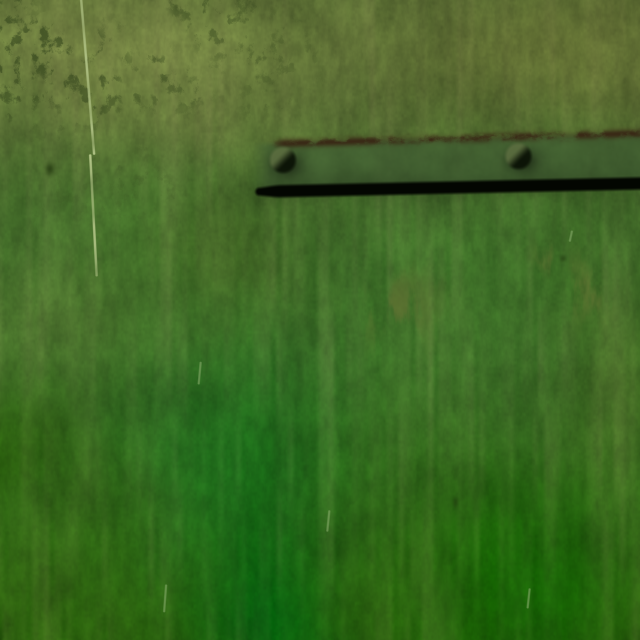
Write a Shadertoy shader that draws this texture.

```glsl
// Weathered green painted metal with a bolted rail, its shadow and scratches.

float hash(vec2 p) {
    vec3 q = fract(vec3(p.xyx) * 0.1031);
    q += dot(q, q.yzx + 33.33);
    return fract((q.x + q.y) * q.z);
}

float noise(vec2 p) {
    vec2 i = floor(p), f = fract(p);
    f = f * f * (3.0 - 2.0 * f);
    return mix(mix(hash(i), hash(i + vec2(1, 0)), f.x),
               mix(hash(i + vec2(0, 1)), hash(i + vec2(1, 1)), f.x), f.y);
}

float fbm(vec2 p) {
    float sum = 0.0, amp = 0.5;
    for (int i = 0; i < 5; i++) {
        sum += amp * noise(p);
        p = mat2(1.6, 1.2, -1.2, 1.6) * p + 7.3;
        amp *= 0.5;
    }
    return sum;
}

float blob(vec2 p, vec2 center, vec2 size) {
    vec2 d = (p - center) / size;
    return exp(-dot(d, d));
}

float segment(vec2 p, vec2 a, vec2 b) {
    vec2 ab = b - a;
    return length(p - a - ab * clamp(dot(p - a, ab) / dot(ab, ab), 0.0, 1.0));
}

// Broad, soft colour fields of the paint
vec3 paint(vec2 p) {
    vec2 q = p + 0.09 * (vec2(fbm(p * 6.0), fbm(p * 6.0 + 31.0)) - 0.5);
    vec3 col = mix(vec3(0.18, 0.375, 0.06), vec3(0.25, 0.43, 0.16), smoothstep(0.0, 0.48, q.y));
    col = mix(col, vec3(0.35, 0.43, 0.2), smoothstep(0.55, 0.95, q.y));
    col = mix(col, vec3(0.33, 0.45, 0.19), 0.6 * blob(q, vec2(0.08, 0.5), vec2(0.22, 0.13)));
    col = mix(col, vec3(0.29, 0.38, 0.14), 0.5 * blob(q, vec2(0.36, 0.6), vec2(0.12, 0.1)));
    col = mix(col, vec3(0.47, 0.52, 0.27), 0.8 * blob(q, vec2(0.2, 0.93), vec2(0.3, 0.15)));
    col = mix(col, vec3(0.38, 0.41, 0.19), 0.6 * blob(q, vec2(0.88, 0.92), vec2(0.25, 0.13)));
    col = mix(col, vec3(0.11, 0.42, 0.11), 0.75 * blob(q, vec2(0.38, 0.28), vec2(0.17, 0.2)));
    col = mix(col, vec3(0.03, 0.38, 0.06), 0.9 * blob(q, vec2(0.42, 0.03), vec2(0.09, 0.17)));
    col = mix(col, vec3(0.07, 0.37, 0.01), 0.8 * blob(q, vec2(0.82, 0.09), vec2(0.16, 0.17)));
    col = mix(col, vec3(0.15, 0.36, 0.03), 0.7 * blob(q, vec2(0.0, 0.3), vec2(0.13, 0.1)));
    return mix(col, vec3(0.29, 0.41, 0.14), 0.5 * blob(q, vec2(0.97, 0.4), vec2(0.09, 0.18)));
}

// Mottling, fine grain, rubbed vertical streaks and worn patches
vec3 weather(vec3 col, vec2 p) {
    float streak = noise(vec2(p.x * 110.0, p.y * 7.0)) * noise(vec2(p.x * 43.0, p.y * 4.0 + 9.0));
    float fine = fbm(vec2(p.x * 90.0, p.y * 38.0)) - 0.48;
    float top = smoothstep(0.55, 0.95, p.y);
    col *= 1.0 + 0.3 * (fbm(p * 13.0) - 0.48) + 0.25 * fine + 0.06 * (noise(p * 210.0) - 0.5);
    col += vec3(0.12, 0.08, 0.08) * (streak - 0.25) * (1.0 - 0.6 * top);

    float specks = smoothstep(0.53, 0.72, fbm(p * vec2(75.0, 65.0)));
    specks *= top * smoothstep(0.75, 0.1, p.x) * smoothstep(0.25, 0.6, fbm(p * 9.0 + 4.0));
    col = mix(col, vec3(0.2, 0.27, 0.11), 0.65 * specks);

    float worn = blob(p, vec2(0.62, 0.52), vec2(0.06, 0.06))
               + blob(p, vec2(0.853, 0.597), vec2(0.018, 0.025))
               + blob(p, vec2(0.92, 0.55), vec2(0.045, 0.05));
    worn *= smoothstep(0.38, 0.65, fbm(vec2(p.x * 40.0, p.y * 13.0)));
    return mix(col, vec3(0.42, 0.46, 0.21), 0.6 * worn);
}

vec3 scratches(vec3 col, vec2 p) {
    // Long broken scratch at upper left
    float d = min(segment(p, vec2(0.126, 1.01), vec2(0.147, 0.76)),
                  segment(p, vec2(0.141, 0.757), vec2(0.151, 0.57)));
    float wear = 0.55 + 0.45 * noise(vec2(3.0, p.y * 45.0));
    col = mix(col, vec3(0.7, 0.77, 0.53), wear * smoothstep(0.0032, 0.0006, d));

    // Short nicks: position and length
    vec3 nicks[5] = vec3[5](vec3(0.312, 0.417, 0.016), vec3(0.513, 0.186, 0.015),
        vec3(0.258, 0.065, 0.02), vec3(0.826, 0.065, 0.014), vec3(0.892, 0.631, 0.007));
    for (int i = 0; i < 5; i++) {
        vec2 reach = vec2(0.0015, nicks[i].z);
        float nick = smoothstep(0.003, 0.0003, segment(p, nicks[i].xy - reach, nicks[i].xy + reach));
        col = mix(col, vec3(0.5, 0.65, 0.39), 0.65 * nick);
    }
    float pits = blob(p, vec2(0.078, 0.736), vec2(0.007, 0.01))
               + 0.7 * blob(p, vec2(0.88, 0.596), vec2(0.005))
               + 0.6 * blob(p, vec2(0.712, 0.215), vec2(0.004, 0.008));
    return mix(col, vec3(0.12, 0.2, 0.05), 0.7 * pits);
}

vec3 rail(vec3 col, vec2 p) {
    float low = 0.7005 + 0.0215 * (p.x - 0.4);
    float high = 0.776 + 0.028 * (p.x - 0.443);
    float along = smoothstep(0.385, 0.43, p.x);
    float face = along * smoothstep(low, low + 0.008, p.y) * smoothstep(high + 0.006, high - 0.006, p.y);
    vec3 metal = vec3(0.25, 0.365, 0.19) * (0.86 + 0.3 * fbm(p * 28.0));
    col = mix(col, metal, 0.85 * face);

    // Rusty upper lip
    float rust = smoothstep(0.32, 0.62, fbm(vec2(p.x * 45.0, p.y * 65.0)));
    float lip = exp(-pow((p.y - high) / 0.007, 2.0)) * smoothstep(0.41, 0.45, p.x);
    col = mix(col, vec3(0.22, 0.15, 0.08), lip * (0.3 + 0.65 * rust));

    // Domed bolts, lit from the upper left
    for (int i = 0; i < 2; i++) {
        vec2 d = p - vec2(0.442, 0.75) - float(i) * vec2(0.368, 0.006);
        col *= 1.0 - 0.55 * blob(d, vec2(0.006, -0.007), vec2(0.023, 0.018));
        float shade = smoothstep(-0.014, 0.012, d.x - d.y);
        vec3 dome = mix(vec3(0.36, 0.43, 0.25), vec3(0.04, 0.07, 0.02), shade);
        col = mix(col, dome, 0.9 * smoothstep(0.024, 0.016, length(d)));
    }

    // Hard shadow under the rail, tapering at its left end
    float shadow = segment(p, vec2(0.405, 0.7005), vec2(1.1, 0.7155));
    float width = mix(0.005, 0.009, smoothstep(0.395, 0.44, p.x));
    col *= 1.0 - 0.25 * exp(-shadow * 70.0);
    return mix(col, vec3(0.012, 0.025, 0.003), smoothstep(width + 0.004, width - 0.003, shadow));
}

void mainImage(out vec4 fragColor, in vec2 fragCoord) {
    vec2 p = fragCoord / iResolution.xy;
    vec3 col = scratches(weather(paint(p), p), p);
    fragColor = vec4(clamp(rail(col, p), 0.0, 1.0), 1.0);
}
```
